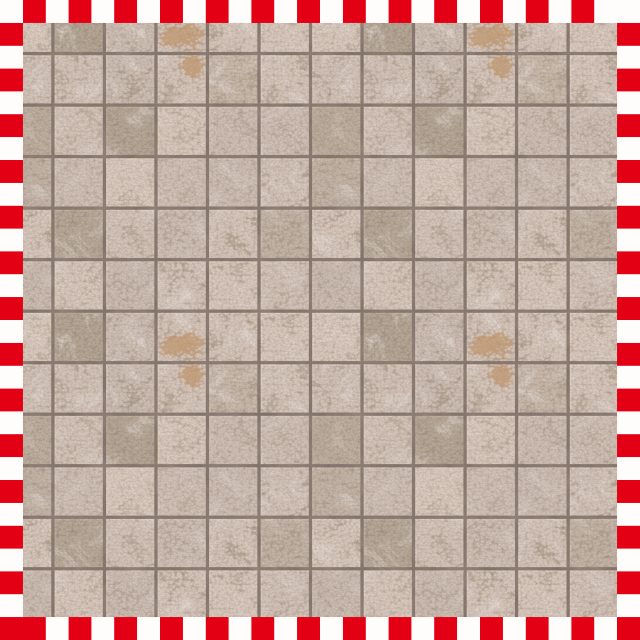
Give the GLSL for this texture, as a Shadertoy shader.

```glsl
const float STRIPES = 28.0;
const float TILE_PITCH = 0.0805;
const vec2 GRID_ORIGIN = vec2(0.0827, 0.1113);
const float PERIOD = 6.0;
const float GROUT_HALF = 0.032;

const vec3 RED = vec3(0.89, 0.0, 0.08);
const vec3 WHITE = vec3(1.0, 0.99, 0.99);
const vec3 STONE = vec3(0.785, 0.722, 0.678);
const vec3 DARK_STONE = vec3(0.66, 0.60, 0.535);
const vec3 PALE_STONE = vec3(0.86, 0.82, 0.795);
const vec3 GROUT = vec3(0.535, 0.475, 0.44);
const vec3 RUST = vec3(0.73, 0.56, 0.39);

// Column, row and strength of the darker tiles in one period
const vec3 DARK_TILES[7] = vec3[7](
    vec3(0, 4, 0.85), vec3(1, 2, 0.8), vec3(5, 2, 0.7), vec3(0, 0, 0.75),
    vec3(4, 0, 0.4), vec3(5, 1, 0.4), vec3(3, 3, 0.4));

vec2 hash2(vec2 p) {
    vec2 q = vec2(dot(p, vec2(127.1, 311.7)), dot(p, vec2(269.5, 183.3)));
    return fract(sin(q) * 43758.5);
}

// Distance to the nearest jittered cell point, centred near zero
float cellular(vec2 p) {
    vec2 cell = floor(p), f = fract(p);
    float nearest = 2.0;
    for (int y = -1; y <= 1; y++)
        for (int x = -1; x <= 1; x++) {
            vec2 o = vec2(x, y);
            vec2 d = o + hash2(cell + o) - f;
            nearest = min(nearest, dot(d, d));
        }
    return sqrt(nearest) - 0.45;
}

// Warped layered sines for soft clouds, about -1 to 1
float clouds(vec2 p) {
    float sum = 0.0, amp = 0.5;
    for (int i = 0; i < 5; i++) {
        p += 0.6 * sin(p.yx * 1.3 + float(i));
        sum += amp * sin(p.x) * cos(p.y);
        p = mat2(0.8, 0.6, -0.6, 0.8) * p * 1.9 + 2.7;
        amp *= 0.65;
    }
    return sum;
}

float darkness(vec2 tile) {
    float amount = 0.0;
    for (int i = 0; i < 7; i++)
        if (distance(DARK_TILES[i].xy, tile) < 0.5) amount = DARK_TILES[i].z;
    return amount;
}

// Rust stain crossing the joint between two stacked tiles
float rustMask(vec2 p, float mottle, float grain) {
    float upper = length((p - vec2(2.5, 4.34)) / vec2(0.5, 0.26));
    float lower = length((p - vec2(2.7, 3.82)) / vec2(0.28, 0.34));
    float inside = 1.0 - min(upper, lower);
    return smoothstep(-0.05, 0.5, inside + 0.5 * mottle + 0.6 * grain);
}

vec3 stoneColor(vec2 tile, vec2 f) {
    vec2 seed = hash2(tile + 3.0);
    vec2 p = f + floor(seed * 40.0);
    float mottle = clouds(p * 4.5);
    float flecks = cellular(p * vec2(11.0, 14.0));
    float grain = cellular(p * vec2(21.0, 26.0));
    float wear = mix(0.5, 1.3, seed.y);

    // Tile tone, then cloudy wear, then fine pitting
    vec3 color = STONE * (1.0 + 0.07 * (seed.x - 0.5));
    color = mix(color, DARK_STONE, darkness(tile));
    color = mix(color, PALE_STONE, 0.5 * wear * smoothstep(0.05, 0.9, mottle));
    float patches = smoothstep(0.1, 0.8, -mottle + 0.8 * flecks);
    color = mix(color, DARK_STONE * 0.98, 0.5 * wear * patches);
    color *= 1.0 - 0.09 * flecks - 0.13 * grain;
    return mix(color, RUST, 0.65 * rustMask(tile + f, mottle, flecks));
}

vec3 tiledFloor(vec2 uv, float px) {
    vec2 g = (uv - GRID_ORIGIN) / TILE_PITCH;
    vec2 f = fract(g);
    vec2 tile = mod(floor(g), PERIOD);
    vec2 toJoint = min(f, 1.0 - f);
    float joint = min(toJoint.x, toJoint.y);
    float aa = 0.7 * px / TILE_PITCH;

    // Light catches the upper and left rims
    float rim = min(f.x, 1.0 - f.y);
    vec3 stone = stoneColor(tile, f);
    stone *= 1.0 + 0.05 * (1.0 - smoothstep(GROUT_HALF, 0.08, rim));
    vec3 grout = GROUT * (1.0 + 0.08 * clouds(g * 5.0));
    return mix(grout, stone, smoothstep(GROUT_HALF - aa, GROUT_HALF + aa, joint));
}

vec3 stripes(float along, float px) {
    float d = abs(mod(along * STRIPES - 0.5, 2.0) - 1.0);
    float aa = 0.5 * px * STRIPES;
    return mix(RED, WHITE, smoothstep(0.5 - aa, 0.5 + aa, d));
}

void mainImage(out vec4 fragColor, in vec2 fragCoord) {
    vec2 uv = fragCoord / iResolution.xy;
    float px = 1.0 / iResolution.y;
    float border = 1.0 / STRIPES;

    // Side columns own the corners of the striped frame
    vec2 toEdge = min(uv, 1.0 - uv);
    vec3 frame = stripes(toEdge.x < border ? 1.0 - uv.y : uv.x, px);
    float inside = min(toEdge.x, toEdge.y) - border;
    float floorMask = smoothstep(-0.5 * px, 0.5 * px, inside);
    fragColor = vec4(mix(frame, tiledFloor(uv, px), floorMask), 1.0);
}
```
